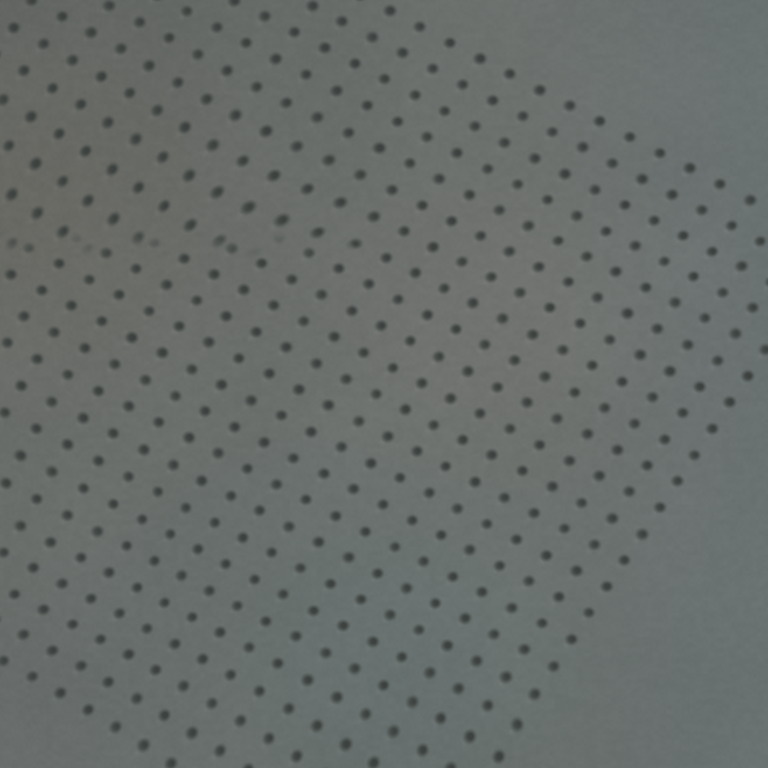
Reproduce this texture procedurally as a Shadertoy shader.

```glsl
// Grey sheet pierced by a tilted grid of small soft holes, with a blurred slip on the left.

const vec2 ROW_STEP = vec2(0.03906, 0.02051);      // between holes along a row
const vec2 COLUMN_STEP = vec2(-0.02292, 0.03424);  // between neighbouring rows
const vec2 GRID_START = vec2(0.97656, 0.26042);
const float LAST_COLUMN = 3.0;
const float LAST_ROW = 24.0;
const float HOLE_RADIUS = 0.0081;

const vec3 SHEET = vec3(0.421, 0.441, 0.431);
const vec3 HOLE = vec3(0.238, 0.260, 0.250);

float hash(vec2 p) {
    vec3 q = fract(p.xyx * vec3(0.1031, 0.1030, 0.0973));
    q += dot(q, q.yzx + 33.33);
    return fract((q.x + q.y) * q.z);
}

float noise(vec2 p) {
    vec2 cell = floor(p);
    vec2 f = fract(p);
    f = f * f * (3.0 - 2.0 * f);
    vec2 e = vec2(0.0, 1.0);
    return mix(mix(hash(cell), hash(cell + e.yx), f.x),
               mix(hash(cell + e.xy), hash(cell + e.yy), f.x), f.y);
}

float square(float x) {
    return x * x;
}

// Soft round patch, 1 at its centre
float glow(vec2 p, vec2 centre, float size) {
    vec2 d = (p - centre) / size;
    return exp(-dot(d, d));
}

// Grid drift that grows down to the slip line, on the left only
vec2 upperDrift(vec2 p) {
    return vec2(-0.0352, 0.0234) * square(p.y / 0.28) * (1.0 - smoothstep(0.22, 0.52, p.x));
}

// Bulge at the left and stretch along the bottom
vec2 lowerDrift(vec2 p) {
    float bulge = exp(-square((p.y - 0.716) / 0.17)) * (1.0 - smoothstep(0.08, 0.39, p.x));
    float stretch = square(max(p.y - 0.833, 0.0) / 0.163);
    return vec2(0.017, 0.0065) * bulge + vec2(-0.009, 0.0143) * stretch;
}

// Slight inward pull of the right half
vec2 rightDrift(vec2 p) {
    float band = smoothstep(0.25, 0.40, p.y) * (1.0 - smoothstep(0.90, 1.0, p.y));
    return vec2(-0.0057, -0.0033) * band * smoothstep(0.45, 0.66, p.x);
}

// x: darkness of the hole, y: pale rim at its lower left
vec2 holes(vec2 p) {
    mat2 grid = mat2(ROW_STEP, COLUMN_STEP);
    vec2 g = inverse(grid) * (p - GRID_START);
    vec2 id = round(g);
    if (id.x > LAST_COLUMN || id.y < 0.0 || id.y > LAST_ROW) return vec2(0.0);

    vec2 jitter = vec2(hash(id + 40.0), hash(id + 90.0)) - 0.5;
    vec2 d = grid * (g - id) - jitter * 0.0012;
    float radius = HOLE_RADIUS * mix(0.96, 1.05, hash(id + 140.0));
    float body = 1.0 - smoothstep(0.30 * radius, 1.3 * radius, length(d * vec2(0.95, 1.05)));
    float core = glow(d, vec2(0.25, -0.10) * radius, 0.65 * radius);
    float rim = glow(d, vec2(-0.85, 0.95) * radius, 0.5 * radius);
    float depth = mix(0.92, 1.04, hash(id + 190.0));
    return vec2(body * (0.76 + 0.3 * core) * depth, rim * (1.0 - body));
}

// Uneven light, colour casts and fine grain
vec3 sheetColour(vec2 p) {
    vec3 colour = SHEET;
    colour += vec3(0.024, 0.013, 0.008) * glow(p, vec2(0.64, 0.45), 0.24);
    colour += vec3(0.010, -0.006, -0.018) * glow(p, vec2(0.05, 0.27), 0.28);
    colour += vec3(-0.016, 0.002, 0.006) * glow(p, vec2(0.52, 0.85), 0.26);
    colour += vec3(-0.004, 0.006, 0.014) * smoothstep(0.65, 1.0, p.x);
    colour -= 0.034 * glow(p, vec2(0.0, 0.0), 0.42);
    colour -= 0.014 * glow(p, vec2(0.0, 1.0), 0.35);
    colour += 0.014 * (noise(p * 9.0) - 0.5);
    colour += 0.014 * (noise(p * vec2(110.0, 150.0)) - 0.5);
    colour += 0.010 * (noise(p * 290.0) - 0.5);
    return colour;
}

void mainImage(out vec4 fragColor, in vec2 fragCoord) {
    vec2 uv = fragCoord / iResolution.xy;
    vec2 p = vec2(uv.x, 1.0 - uv.y);  // y runs downward on the sheet
    vec2 q = p - rightDrift(p);

    // The two drifting grids fade into each other at the slip line
    float belowSlip = smoothstep(0.296, 0.340, p.y);
    vec2 hole = mix(holes(q - upperDrift(p)), holes(q - lowerDrift(p)), belowSlip);

    vec3 colour = sheetColour(p) + 0.018 * hole.y;
    colour = mix(colour, HOLE, clamp(hole.x, 0.0, 1.0));
    fragColor = vec4(colour, 1.0);
}
```
